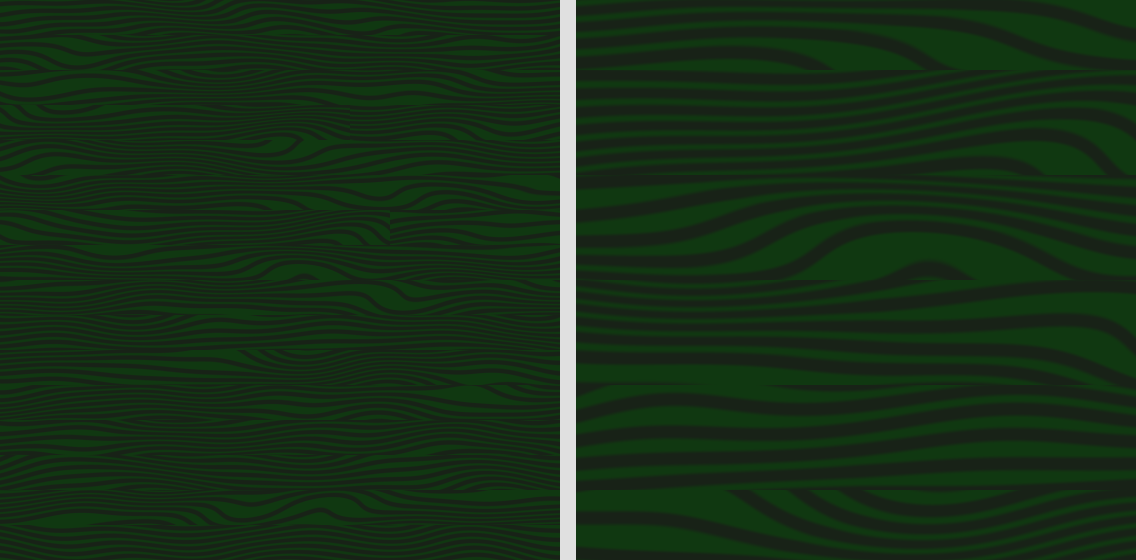
Left, the full canvas; right, a detail of the centre.
A WebGL 1 fragment shader for this texture:

```glsl
precision highp float;
// Dark green wood grain: fine wavy horizontal strokes in stacked bands.
uniform vec2 u_resolution;

float hash(vec2 p) {
  return fract(sin(dot(p, vec2(127.1, 311.7))) * 43758.5453);
}

// Grain phase in strokes (x) and its gradient in canvas units (yz).
vec3 grain(vec2 p, float bands) {
  float row = floor(p.y * bands);
  float v = p.y * bands - row;

  // A few bands have a plank joint where the pattern jumps.
  float jointed = step(0.72, hash(vec2(row, 5.3)));
  float seed = row + 0.37 * jointed * step(hash(vec2(row, 9.1)), p.x);

  vec3 field = vec3(5.3 * v + hash(vec2(seed, 2.7)), 0.0, 5.3 * bands);
  for (int i = 0; i < 5; i++) {
    float layer = float(i);
    vec2 key = vec2(seed, layer * 3.1 + 11.0);
    float amount = 0.85 / (1.0 + 0.65 * layer);
    float alongX = 6.2832 * (0.7 + 0.9 * layer + 0.8 * hash(key));
    float across = (hash(key + 17.0) - 0.5) * 7.5;
    float angle = alongX * p.x + across * v + 6.2832 * hash(key + 31.0);
    field.x += amount * sin(angle);
    field.yz += amount * cos(angle) * vec2(alongX, across * bands);
  }
  return field;
}

void main() {
  vec2 p = gl_FragCoord.xy / u_resolution;
  vec3 field = grain(p, 16.0);

  // Distance to the nearest dark stroke; its capped width leaves green lenses.
  float slope = max(length(field.yz), 14.0);
  float distance_ = abs(fract(field.x) - 0.5) / slope;
  float halfWidth = min(0.31 / slope, 0.0039);
  float soft = max(0.0015, 0.75 / u_resolution.y);
  float gap = smoothstep(halfWidth - soft, halfWidth + soft, distance_);

  vec3 darkStroke = vec3(0.093, 0.134, 0.09);
  vec3 greenGap = vec3(0.064, 0.218, 0.066);
  gl_FragColor = vec4(mix(darkStroke, greenGap, gap), 1.0);
}
```
